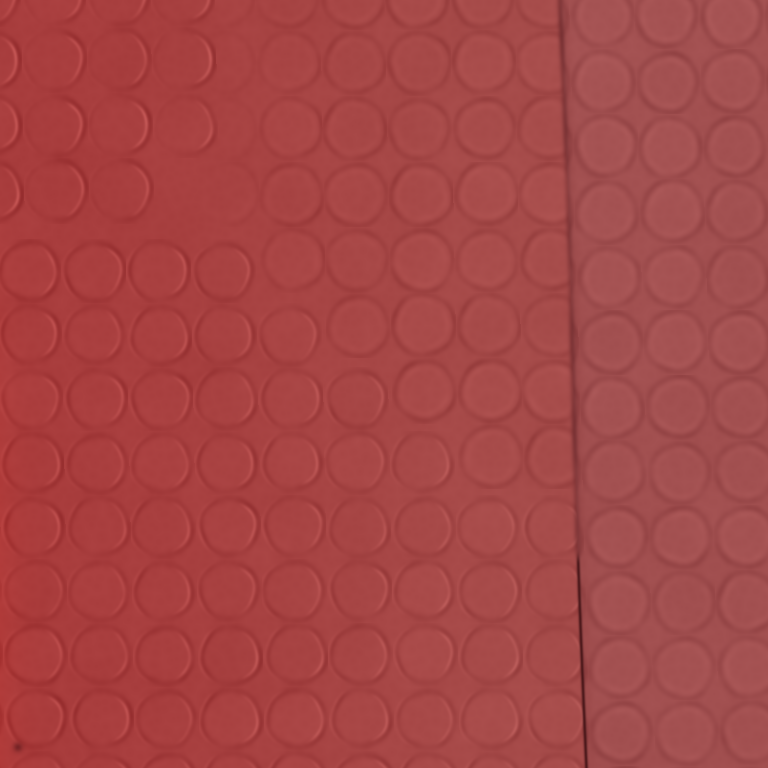
This texture is drawn by a Shadertoy shader. Its source:

```glsl
// Red studded rubber flooring: two sheets meet at a leaning seam, each with round studs.
// Studs come from sheared lattices; zones of glossy, worn and matt studs are chosen by
// stud centre, then laid over a soft colour gradient. Positions run from the top left.

const vec3 RED_LEFT   = vec3(0.657, 0.239, 0.239);
const vec3 RED_SEAM   = vec3(0.652, 0.299, 0.293);
const vec3 RED_RIGHT  = vec3(0.642, 0.320, 0.321);
const vec3 EDGE_GLOW  = vec3(0.040, -0.004, -0.010);
const vec3 RELIEF     = vec3(1.0, 0.85, 0.80);   // tint of stud light and shade
const vec3 SEAM_SOFT  = vec3(0.45, 0.18, 0.19);
const vec3 SEAM_DEEP  = vec3(0.25, 0.07, 0.08);
const vec3 DIRT       = vec3(0.42, 0.12, 0.13);

const vec2 MATT_ORIGIN   = vec2(0.0540, 0.9362);
const vec2 MATT_PITCH    = vec2(0.0844, 0.0854);
const vec2 GLOSSY_ORIGIN = vec2(0.0475, 0.9362);
const vec2 GLOSSY_PITCH  = vec2(0.0847, 0.0833);
const vec2 WORN_ORIGIN   = vec2(0.2396, 0.0781);
const vec2 RIGHT_ORIGIN  = vec2(0.8099, 0.9544);
const vec2 RIGHT_PITCH   = vec2(0.0844, 0.0848);
const float LEFT_SHEAR   = 0.018;
const float RIGHT_SHEAR  = 0.028;
const float SEAM_TOP     = 0.7292;
const float SEAM_LEAN    = 0.0344;
const float RING_WIDTH   = 0.0046;
const float JITTER       = 0.0030;
const vec2  DIRT_SPOT    = vec2(0.0234, 0.973);

float hash(vec2 p) {
    return fract(sin(dot(p, vec2(127.1, 311.7))) * 43758.55);
}

float bell(float x, float width) {
    return exp(-x * x / (width * width));
}

// Layered, warped sines: broad blotches in the rubber
float mottle(vec2 p) {
    float sum = 0.0, amp = 0.5;
    for (int i = 0; i < 4; i++) {
        sum += amp * sin(p.x + 1.7 * sin(p.y * 0.8)) * sin(p.y + 1.3 * sin(p.x * 0.7));
        p = mat2(1.6, 1.2, -1.2, 1.6) * p + 2.3;
        amp *= 0.65;
    }
    return sum;
}

// Cellular noise: distance to the nearest scattered point
float cells(vec2 p) {
    vec2 base = floor(p);
    float nearest = 2.0;
    for (int y = -1; y <= 1; y++)
        for (int x = -1; x <= 1; x++) {
            vec2 c = base + vec2(x, y);
            nearest = min(nearest, length(c + vec2(hash(c), hash(c + 19.3)) - p));
        }
    return nearest;
}

// Light and shade of the nearest stud; gloss turns full rings into side-lit crescents
float stud(vec2 p, vec2 origin, vec2 pitch, float shear, float radius, float gloss,
           out vec2 centre) {
    vec2 local = p - origin;
    local.x -= shear * local.y;
    vec2 id = round(local / pitch);
    centre = origin + id * pitch + vec2(shear * id.y * pitch.y, 0.0);
    vec2 seed = id + origin * 50.0;
    vec2 q = p - centre - JITTER * (vec2(hash(seed), hash(seed + 7.1)) - 0.5);
    radius *= 1.0 + 0.05 * (hash(seed + 3.7) - 0.5);

    // Uneven outline and patchy strength around the rim
    float angle = atan(q.y, q.x);
    float phase = 6.28 * hash(seed + 2.9);
    float len = length(q);
    float d = len - radius - 0.0006 * sin(3.0 * angle + phase) - 0.0004 * sin(5.0 * angle - phase);
    float patchy = 0.85 + 0.2 * sin(2.0 * angle + phase) + 0.15 * sin(5.0 * angle + 2.0 * phase);
    float contrast = patchy * (0.8 + 0.4 * hash(seed + 11.9));

    float side = q.x / max(len, 0.0001);
    float rightSide = smoothstep(0.25, 0.95, side);
    float leftSide = smoothstep(0.25, 0.95, -side);
    float face = (0.012 * hash(seed + 5.3) - 0.002) * smoothstep(0.006, -0.010, d);
    float ring = -0.044 * bell(d, RING_WIDTH) + 0.016 * bell(d + 0.0085, 0.0045);
    float crescent = rightSide * (0.085 * bell(d + 0.0030, 0.0024) - 0.058 * bell(d - 0.0022, 0.0036))
                   + leftSide * (0.036 * bell(d - 0.0042, 0.0024) - 0.050 * bell(d, 0.0034))
                   - 0.034 * (1.0 - rightSide - leftSide) * bell(d - 0.001, 0.0055);
    return face + contrast * mix(ring, crescent, gloss);
}

// All left-sheet studs, each kept only where its centre lies in its own zone
float leftStuds(vec2 p) {
    vec2 c;
    float matt = stud(p, MATT_ORIGIN, MATT_PITCH, LEFT_SHEAR, 0.0390, 0.15, c);
    bool aboveDiagonal = c.y < 0.306 + 0.8 * (c.x - 0.26);
    float tone = (aboveDiagonal && c.x > 0.26) ? matt * smoothstep(0.24, 0.44, p.x) : 0.0;

    float glossy = stud(p, GLOSSY_ORIGIN, GLOSSY_PITCH, LEFT_SHEAR, 0.0365, 0.85, c);
    bool belowDiagonal = c.y > 0.306 + 0.8 * (c.x - 0.26);
    tone += (belowDiagonal && c.y > 0.31) ? glossy : 0.0;

    float worn = stud(p, WORN_ORIGIN, MATT_PITCH, LEFT_SHEAR, 0.0375, 1.0, c);
    float fade = mix(0.3, 1.0, smoothstep(-0.02, 0.015, p.x - c.x));
    tone += (c.x + 0.3 * c.y < 0.306 && c.y < 0.27) ? worn * fade : 0.0;
    return tone;
}

void mainImage(out vec4 fragColor, in vec2 fragCoord) {
    vec2 p = fragCoord / iResolution.xy;
    p.y = 1.0 - p.y;
    float pixel = 1.0 / iResolution.y;
    float seam = p.x - SEAM_TOP - SEAM_LEAN * p.y - 0.0015 * sin(p.y * 6.28);
    float onRight = smoothstep(-pixel, pixel, seam);

    // Sheet colours, with a redder glow along the lower left edge
    vec3 color = mix(RED_LEFT, RED_SEAM, smoothstep(0.05, 0.78, p.x - 0.06 * (p.y - 0.5)));
    color += EDGE_GLOW * exp(-p.x / 0.04) * smoothstep(0.1, 0.8, p.y);
    color = mix(color, RED_RIGHT - 0.010 * p.y, onRight);

    // Studs
    vec2 centre;
    float rightTone = stud(p, RIGHT_ORIGIN, RIGHT_PITCH, RIGHT_SHEAR, 0.0390, 0.0, centre);
    color += RELIEF * mix(leftStuds(p), rightTone, onRight);

    // Blotches and soft grain
    color += 0.009 * mottle(p * 17.0) + 0.012 * (cells(p * 75.0) - 0.45);

    // Seam: soft and shallow above, narrow and deep below
    float open = smoothstep(0.715, 0.735, p.y);
    float worn = 0.6 + 0.2 * sin(p.y * 31.0) * sin(p.y * 17.0 + 1.0);
    color = mix(color, SEAM_SOFT, worn * bell(seam, 0.0042) * (1.0 - open));
    color = mix(color, SEAM_DEEP, 0.85 * bell(seam, 0.0023) * open);
    color -= 0.015 * bell(seam - 0.007, 0.006);

    // Speck of dirt
    color = mix(color, DIRT, 0.8 * bell(length(p - DIRT_SPOT), 0.006));
    fragColor = vec4(clamp(color, 0.0, 1.0), 1.0);
}
```
